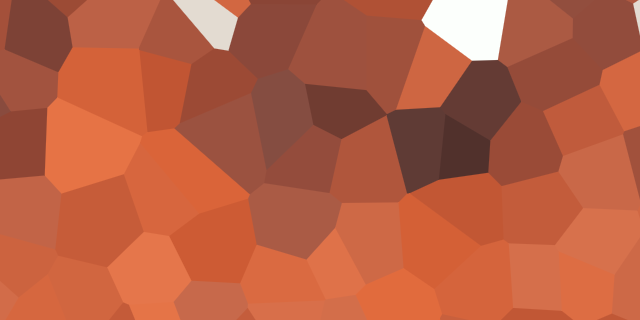
Give the GLSL for this background, as a Shadertoy shader.

```glsl
// Flat Voronoi mosaic in rust, orange and dark brown with a few pale shards on top.
// Each cell takes one colour from a warm ramp; its tone follows soft light and
// shade blobs plus a random offset. Borders are blended over one pixel.

#define ROWS 5.0            // cells per canvas height
#define JITTER 0.96         // irregularity of the sites
#define TONE_BASE 0.62      // mean position on the colour ramp
#define TONE_SPREAD 0.62    // random variation of tone
#define TINT_SPREAD 0.85    // random variation between vivid and dusty
#define EDGE_WIDTH 1.1      // border softness in pixels
#define DARK vec3(0.32, 0.205, 0.19)
#define BROWN vec3(0.56, 0.29, 0.23)
#define RUST vec3(0.72, 0.35, 0.24)
#define ORANGE vec3(0.88, 0.43, 0.26)
#define GLOW vec3(0.99, 0.53, 0.30)

float hash(vec2 p) {
    return fract(sin(dot(p, vec2(127.1, 311.7))) * 43758.5453);
}

// Pale shards sit at chosen columns of the top row
bool isPale(vec2 id) {
    return id.y == ROWS - 1.0 && (id.x == 3.0 || id.x == 7.0 || id.x == 10.0);
}

// Site of a grid cell, in grid units
vec2 cellSite(vec2 id) {
    if (isPale(id)) return id + vec2(0.38, 0.78);
    vec2 r = vec2(hash(id), hash(id + 41.3));
    return id + 0.5 + (r - 0.5) * JITTER;
}

float blob(vec2 p, vec2 centre, float radius) {
    vec2 d = (p - centre) / radius;
    return exp(-dot(d, d));
}

// Colour ramp from deep brown to bright orange
vec3 warmRamp(float tone) {
    float t = clamp(tone, 0.0, 1.3) * 3.0;
    vec3 c = mix(DARK, BROWN, clamp(t, 0.0, 1.0));
    c = mix(c, RUST, clamp(t - 1.0, 0.0, 1.0));
    c = mix(c, ORANGE, clamp(t - 2.0, 0.0, 1.0));
    return mix(c, GLOW, clamp(t - 3.0, 0.0, 1.0));
}

vec3 cellColour(vec2 id) {
    if (isPale(id)) {
        return id.x == 7.0 ? vec3(0.99, 1.0, 0.99) : vec3(0.89, 0.86, 0.82);
    }
    vec2 p = cellSite(id) / ROWS;

    // Large-scale light: bright floor and left glow, dark patches above
    float tone = TONE_BASE + 0.28 * smoothstep(0.42, 0.16, p.y);
    tone += 0.55 * blob(p, vec2(0.40, 0.48), 0.20);
    tone -= 0.55 * blob(p, vec2(0.86, 0.68), 0.20);
    tone -= 0.60 * blob(p, vec2(1.42, 0.54), 0.14);
    tone -= 0.55 * blob(p, vec2(0.10, 0.98), 0.24);
    tone += (hash(id + 17.7) - 0.5) * TONE_SPREAD * mix(0.5, 1.0, smoothstep(0.1, 0.4, p.y));

    vec3 c = warmRamp(tone);
    float tint = (hash(id + 73.9) - 0.5) * TINT_SPREAD;
    return c + tint * c.r * vec3(0.03, 0.12, 0.15);
}

void mainImage(out vec4 fragColor, in vec2 fragCoord) {
    vec2 p = fragCoord / iResolution.y * ROWS;
    vec2 base = floor(p);

    // Find the two nearest sites
    float d1 = 1e3, d2 = 1e3;
    vec2 id1 = base, id2 = base;
    for (int j = -2; j <= 2; j++) {
        for (int i = -2; i <= 2; i++) {
            vec2 id = base + vec2(i, j);
            vec2 v = cellSite(id) - p;
            float d = dot(v, v);
            if (d < d1) {
                d2 = d1; id2 = id1;
                d1 = d;  id1 = id;
            } else if (d < d2) {
                d2 = d;  id2 = id;
            }
        }
    }

    // Distance to the shared border gives an even, smooth edge
    float border = (d2 - d1) / (2.0 * distance(cellSite(id1), cellSite(id2)));
    float pixel = EDGE_WIDTH * ROWS / iResolution.y;
    float own = clamp(0.5 + border / pixel, 0.0, 1.0);
    fragColor = vec4(mix(cellColour(id2), cellColour(id1), own), 1.0);
}
```
